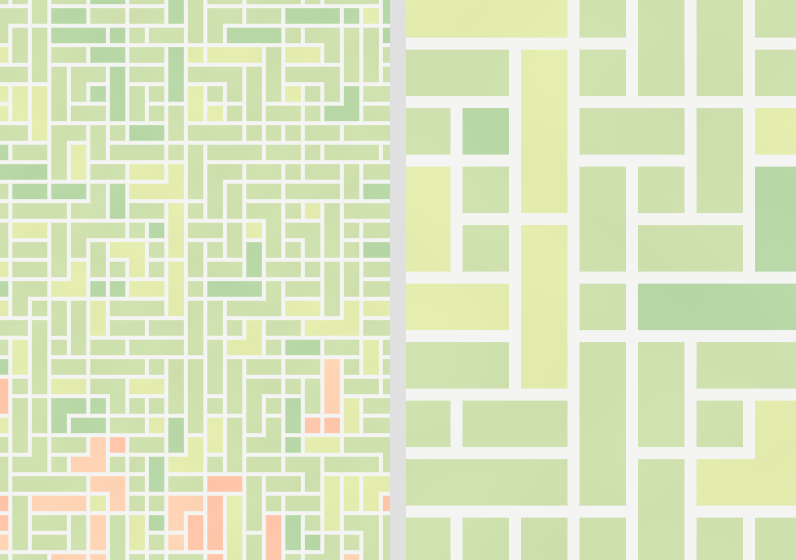
Left, the full canvas; right, a detail of the centre.
A WebGL 2 fragment shader for this pattern:

```glsl
#version 300 es
precision highp float;

uniform vec2 u_resolution;
out vec4 fragColor;

const float COLUMNS = 20.0;
const vec2 GRID_SHIFT = vec2(0.47, 0.6);
const float HALF_GAP = 0.103;
const int BLOCK = 8;
const int SPAN = BLOCK + 2;       // block plus its wobbling rim
const int COUNT = SPAN * SPAN;

const vec3 GAP = vec3(0.957, 0.957, 0.953);
const vec3 LEAF = vec3(0.808, 0.880, 0.680);
const vec3 LIME = vec3(0.892, 0.925, 0.682);
const vec3 SAGE = vec3(0.718, 0.845, 0.652);
const vec3 CORAL = vec3(1.0, 0.775, 0.665);
const vec3 PEACH = vec3(1.0, 0.830, 0.710);

float hash(vec2 p, float seed) {
    vec3 q = fract(vec3(p.xyx + seed * 17.3) * vec3(0.1031, 0.1030, 0.0973));
    q += dot(q, q.yzx + 33.33);
    return fract((q.x + q.y) * q.z);
}

// Blocks of cells with jagged borders
vec2 blockOf(vec2 cell) {
    vec2 wobble = floor(1.4 * sin(cell.yx * vec2(2.3, 1.9) + vec2(0.7, 2.0)) + 0.5);
    return floor((cell + wobble) / float(BLOCK));
}

bool inSpan(ivec2 c) {
    return min(c.x, c.y) >= 0 && max(c.x, c.y) < SPAN;
}

int indexOf(ivec2 c) {
    return c.y * SPAN + c.x;
}

ivec2 quarterTurn(ivec2 d) {
    return ivec2(-d.y, d.x);
}

ivec2 randomStep(float r) {
    int k = int(r * 4.0);
    int s = 1 - (k & 2);
    return (k & 1) == 0 ? ivec2(s, 0) : ivec2(0, s);
}

int pieceSize(float r) {
    return 1 + int(r > 0.14) + int(r > 0.32) + int(r > 0.72);
}

// Fill one block with bars and L shapes; -1 marks cells outside it
void fillBlock(vec2 block, vec2 corner, out int owner[COUNT]) {
    for (int i = 0; i < COUNT; i++) {
        vec2 cell = corner + vec2(i % SPAN, i / SPAN);
        owner[i] = blockOf(cell) == block ? 0 : -1;
    }
    for (int i = 0; i < COUNT; i++) {
        if (owner[i] != 0) continue;
        ivec2 at = ivec2(i % SPAN, i / SPAN);
        vec2 cell = corner + vec2(at);
        int size = pieceSize(hash(cell, 1.0));
        ivec2 dir = randomStep(hash(cell, 2.0));
        int bendAt = 2 + int(hash(cell, 3.0) * 3.0);
        int side = hash(cell, 4.0) < 0.5 ? -1 : 1;
        int placed = 1;
        owner[i] = i + 1;
        for (int k = 0; k < 7 && placed < size; k++) {
            ivec2 next = at + dir;
            bool isFree = inSpan(next) && owner[indexOf(next)] == 0;
            if (isFree) {
                at = next;
                owner[indexOf(at)] = i + 1;
                placed++;
                if (placed == bendAt) dir = side * quarterTurn(dir);
            } else if (placed == 1) {
                dir = quarterTurn(dir);
            } else break;
        }
    }
}

// Greens everywhere, warm pieces towards the bottom
vec3 pieceColor(vec2 anchor, float height) {
    float warmth = 0.29 * smoothstep(0.46, 0.0, height);
    if (hash(anchor, 5.0) < warmth) return hash(anchor, 6.0) < 0.52 ? CORAL : PEACH;
    float pick = hash(anchor, 7.0);
    return pick < 0.16 ? LIME : pick < 0.28 ? SAGE : LEAF;
}

float mottle(vec2 p) {
    return sin(p.x * 1.3 + 1.7 * sin(p.y * 0.8)) * sin(p.y * 1.1 + sin(p.x * 0.6));
}

void main() {
    vec2 p = gl_FragCoord.xy / u_resolution.x * COLUMNS + GRID_SHIFT;
    float pixel = COLUMNS / u_resolution.x;
    float rows = COLUMNS * u_resolution.y / u_resolution.x;

    vec2 cell = floor(p);
    vec2 block = blockOf(cell);
    vec2 corner = block * float(BLOCK) - 1.0;
    int owner[COUNT];
    fillBlock(block, corner, owner);
    ivec2 here = ivec2(cell - corner);
    int id = owner[indexOf(here)];

    // Distance to the nearest cell of another piece
    float gapDistance = 1.0;
    vec2 local = fract(p) - 0.5;
    for (int y = -1; y <= 1; y++) {
        for (int x = -1; x <= 1; x++) {
            ivec2 c = here + ivec2(x, y);
            if (inSpan(c) && owner[indexOf(c)] == id) continue;
            vec2 away = abs(local - vec2(x, y)) - 0.5;
            gapDistance = min(gapDistance, max(away.x, away.y));
        }
    }

    vec2 anchor = corner + vec2((id - 1) % SPAN, (id - 1) / SPAN);
    vec3 fill = pieceColor(anchor, anchor.y / rows) + 0.008 * mottle(p);
    float ink = smoothstep(-0.6, 0.6, (gapDistance - HALF_GAP) / pixel);
    fragColor = vec4(mix(GAP, fill, ink), 1.0);
}
```
